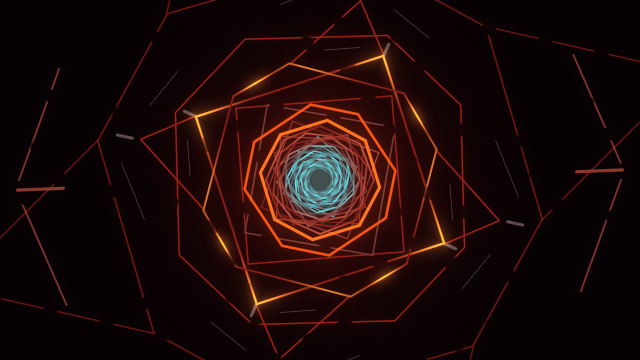
Write a Shadertoy shader that draws this background.

```glsl
// A neon tunnel seen head on: nested, twisted frames with fourfold symmetry.
// Every frame is built from line segments repeated by quarter turns; layered
// sines break the lines up, and the colour runs from red to orange to cyan.

const vec3 EMBER = vec3(0.48, 0.10, 0.07);
const vec3 ORANGE = vec3(1.0, 0.34, 0.07);
const vec3 HOT = vec3(1.0, 0.60, 0.20);
const vec3 SALMON = vec3(0.72, 0.30, 0.25);
const vec3 CYAN = vec3(0.36, 0.86, 0.88);
const vec3 STEEL = vec3(0.40, 0.32, 0.34);

vec2 polar(float radius, float degrees) {
    float a = radians(degrees);
    return radius * vec2(cos(a), sin(a));
}

float segment(vec2 p, vec2 a, vec2 b) {
    vec2 ab = b - a;
    float t = clamp(dot(p - a, ab) / max(dot(ab, ab), 1e-6), 0.0, 1.0);
    return length(p - a - ab * t);
}

// Distance to a segment and its three quarter-turn copies
float fourfold(vec2 p, vec2 a, vec2 b) {
    float d = 10.0;
    for (int k = 0; k < 4; k++) {
        d = min(d, segment(p, a, b));
        p = vec2(p.y, -p.x);
    }
    return d;
}

float square(vec2 p, float r, float turn) {
    return fourfold(p, polar(r, turn), polar(r, turn + 90.0));
}

// Octagon whose corners alternate between two angles
float octagon(vec2 p, float r, float a, float b) {
    return min(fourfold(p, polar(r, a), polar(r, b)),
               fourfold(p, polar(r, b), polar(r, a + 90.0)));
}

// Warm spot around a point and its quarter-turn copies
float heat(vec2 p, vec2 center, float tightness) {
    float d = fourfold(p, center, center);
    return exp(-d * d * tightness);
}

// Irregular gaps along the lines
float dashes(vec2 p, float seed) {
    float wave = sin(dot(p, vec2(47.0, 31.0)) + seed)
               + sin(dot(p, vec2(-29.0, 53.0)) + seed * 2.3);
    return smoothstep(-1.6, -1.2, wave);
}

vec3 stroke(vec3 base, float d, float halfWidth, vec3 color, float alpha, float glow) {
    float soft = 0.7 / iResolution.y;
    float line = 1.0 - smoothstep(halfWidth - soft, halfWidth + soft, d);
    return mix(base, color, line * alpha) + color * glow * exp(-d * 55.0);
}

vec3 outerFrames(vec3 col, vec2 p) {
    float gaps = dashes(p, 1.0);
    // Distant edges of the nearest frames
    col = stroke(col, octagon(p, 0.627, 42.6, 80.0), 0.0022, EMBER, 0.85 * gaps, 0.03);
    float rays = min(fourfold(p, vec2(0.463, 0.426), vec2(0.889, 0.329)),
                     fourfold(p, vec2(-0.616, 0.111), vec2(-0.889, -0.162)));
    col = stroke(col, rays, 0.002, EMBER, 0.8 * gaps, 0.03);
    float sides = min(fourfold(p, vec2(0.704, 0.347), vec2(0.836, 0.046)),
                      fourfold(p, vec2(0.836, 0.0), vec2(0.725, -0.308)));
    col = stroke(col, sides, 0.0025, SALMON, 0.65 * gaps, 0.02);
    col = stroke(col, octagon(p, 0.443, 28.0, 65.0), 0.0021, EMBER * 1.3, 0.9 * gaps, 0.05);
    // Spikes, steel pegs and thin whiskers
    float spikes = min(fourfold(p, vec2(0.113, 0.498), vec2(-0.083, 0.322)),
                       fourfold(p, vec2(0.113, 0.498), vec2(0.178, 0.345)));
    col = stroke(col, spikes, 0.0023, EMBER * 1.2, gaps, 0.04);
    float pegs = min(fourfold(p, vec2(0.178, 0.348), vec2(0.191, 0.377)),
                     fourfold(p, vec2(0.521, -0.116), vec2(0.563, -0.125)));
    col = stroke(col, pegs, 0.0042, STEEL, 0.9, 0.0);
    col = stroke(col, fourfold(p, vec2(0.713, 0.023), vec2(0.84, 0.028)), 0.0045, SALMON * 0.8, 0.9, 0.02);
    float whiskers = min(fourfold(p, vec2(0.301, 0.396), vec2(0.208, 0.472)),
                     min(fourfold(p, vec2(0.488, 0.109), vec2(0.551, -0.046)),
                         fourfold(p, vec2(0.361, -0.012), vec2(0.368, -0.109))));
    return stroke(col, whiskers, 0.0011, STEEL, 0.7, 0.0);
}

vec3 glowingFrames(vec3 col, vec2 p) {
    float gaps = dashes(p, 4.0);
    col = stroke(col, square(p, 0.307, 49.5), 0.0022, EMBER * 1.1, gaps, 0.04);
    col = stroke(col, square(p, 0.255, 35.0), 0.0022, mix(EMBER, STEEL, 0.5), gaps, 0.02);
    // Hot corners on the large square and the frame inside it
    float corner = heat(p, polar(0.387, 63.0), 110.0);
    col = stroke(col, square(p, 0.387, 63.0), 0.003, mix(EMBER, HOT, corner), max(gaps, corner), 0.05 + 0.3 * corner);
    float spark = heat(p, vec2(0.268, 0.178), 500.0);
    float warm = max(spark, 0.75 * heat(p, polar(0.32, 5.0), 110.0));
    col = stroke(col, octagon(p, 0.335, 14.7, 46.0), 0.0026, mix(EMBER, HOT, warm), max(gaps, warm), 0.05 + 0.35 * spark);
    return col;
}

// Far frames first, each turned a little against the next
vec3 tunnel(vec3 col, vec2 p) {
    for (int i = 15; i >= 0; i--) {
        float n = float(i), r = 0.15 * pow(0.905, n), turn = 17.0 * n;
        float cold = 1.0 - smoothstep(0.088, 0.122, r);
        float shine = 0.55 + 0.45 * sin(3.0 * atan(p.y, p.x) + 2.4 * n);
        vec3 tint = mix(mix(EMBER, SALMON, shine), mix(STEEL * 0.8, CYAN, shine), cold);
        col = stroke(col, square(p, 1.2 * r, turn + 25.0), 0.0018, tint * 0.9, 0.85, 0.015);
        col = stroke(col, octagon(p, r, turn, turn + 42.0), 0.0025, tint, 0.95, 0.025);
    }
    col = stroke(col, octagon(p, 0.211, 7.0, 60.0), 0.0036, ORANGE * 0.9, 0.95, 0.12);
    return stroke(col, octagon(p, 0.167, 41.0, 83.0), 0.0042, mix(ORANGE, HOT, 0.3), 1.0, 0.12);
}

void mainImage(out vec4 fragColor, in vec2 fragCoord) {
    vec2 p = (fragCoord - 0.5 * iResolution.xy) / iResolution.y;
    float r = length(p);
    vec3 col = vec3(0.022, 0.004, 0.012) + vec3(0.17, 0.022, 0.016) * exp(-9.0 * r * r);
    col = outerFrames(col, p);
    col = glowingFrames(col, p);
    col = tunnel(col, p);
    // Grey mist with faint rings at the far end
    vec3 mist = vec3(0.26, 0.31, 0.31) + 0.03 * sin(r * 900.0);
    col = mix(col, mist, 1.0 - smoothstep(0.022, 0.044, r));
    fragColor = vec4(clamp(col, 0.0, 1.0), 1.0);
}
```
